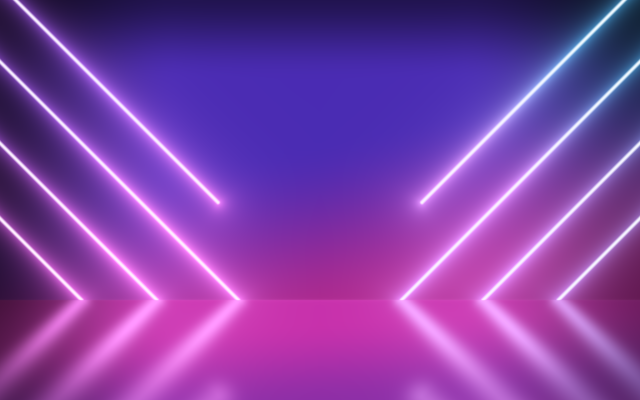
Write a Shadertoy shader that draws this background.

```glsl
// Neon stage: mirrored diagonal light tubes before an indigo-to-magenta wall,
// with soft reflections on a glossy floor. Tubes are segment distances turned
// into a core and halos; the floor folds space at the horizon and blurs them.

const float HORIZON = 0.25;
const int TUBE_COUNT = 4;

const vec3 INDIGO = vec3(0.29, 0.17, 0.70);
const vec3 MAGENTA = vec3(0.68, 0.16, 0.55);
const vec3 FLOOR_NEAR = vec3(0.55, 0.18, 0.65);
const vec3 FLOOR_FAR = vec3(0.78, 0.19, 0.67);
const vec3 PINK = vec3(1.0, 0.40, 0.98);
const vec3 VIOLET = vec3(0.66, 0.34, 0.96);
const vec3 LAVENDER = vec3(0.78, 0.46, 1.0);
const vec3 CYAN = vec3(0.28, 0.70, 0.94);

float segmentDistance(vec2 p, vec2 a, vec2 b) {
    vec2 ap = p - a, ab = b - a;
    return length(ap - ab * clamp(dot(ap, ab) / dot(ab, ab), 0.0, 1.0));
}

vec3 screenBlend(vec3 base, vec3 light) {
    return 1.0 - (1.0 - base) * (1.0 - clamp(light, 0.0, 1.0));
}

// Lower end of a tube; x is measured from the nearer side edge.
vec2 tubeFoot(int index) {
    float i = float(index);
    vec2 onFloor = vec2(0.204 + 0.188 * i + 0.008 * i * (i - 1.0), HORIZON);
    return index == TUBE_COUNT - 1 ? vec2(0.545, 0.494) : onFloor;
}

float tubeDistance(vec2 p, int index) {
    vec2 foot = tubeFoot(index);
    return segmentDistance(p, foot, foot + vec2(-1.2, 1.2));
}

// Pink to violet on the left, lavender to cyan on the right.
vec3 tubeTint(float edge, float height, float rightSide) {
    vec3 leftTint = mix(PINK, VIOLET, smoothstep(0.3, 0.8, height));
    float cool = 0.4 * smoothstep(0.4, 0.0, edge) + 0.75 * smoothstep(0.5, 0.95, height);
    vec3 rightTint = mix(LAVENDER, CYAN, min(cool, 1.0));
    return mix(leftTint, rightTint, rightSide);
}

// Darkening toward the side edges, deeper on the left and near the top.
float sideShade(float edge, float height, float rightSide) {
    float leftDark = mix(0.38, 0.12, smoothstep(0.1, 0.6, height));
    float rightDark = mix(0.55, 0.12, smoothstep(0.5, 1.0, height));
    return mix(mix(leftDark, rightDark, rightSide), 1.0, smoothstep(-0.05, 0.45, edge));
}

vec3 wallColor(vec2 p, float x) {
    float warmth = smoothstep(0.65, 0.2, p.y - 0.2 * x);
    float topShade = mix(1.0, 0.42, smoothstep(0.8, 1.03, p.y));
    return mix(INDIGO, MAGENTA, warmth) * topShade;
}

vec3 addTubes(vec3 color, vec2 p, vec3 tint, float pixel) {
    float halo = 0.0, core = 0.0;
    float dim = mix(0.62, 1.0, smoothstep(0.0, 0.35, p.x));
    for (int i = 0; i < TUBE_COUNT; i++) {
        float d = tubeDistance(p, i);
        halo += 0.75 * exp(-d / 0.017) + 0.42 * exp(-d / 0.06);
        core = max(core, 1.0 - smoothstep(0.003 - pixel, 0.005 + pixel, d));
    }
    color = screenBlend(color, tint * halo * dim);
    return mix(color, mix(tint, vec3(1.0), 0.9), core);
}

vec3 addReflections(vec3 color, vec2 p, vec3 tint) {
    float depth = HORIZON - p.y;
    vec2 folded = vec2(p.x, HORIZON + depth);
    float blur = 0.021 + 0.085 * depth;
    float fade = mix(0.95, 0.5, smoothstep(0.05, 0.25, depth));
    fade *= mix(0.65, 1.0, smoothstep(0.0, 0.35, p.x));
    float light = 0.0;
    for (int i = 0; i < TUBE_COUNT; i++) {
        float d = tubeDistance(folded, i);
        light += 0.85 * exp(-d * d / (blur * blur)) + 0.22 * exp(-d / 0.06);
    }
    return screenBlend(color, mix(tint, vec3(1.0), 0.14) * light * fade);
}

void mainImage(out vec4 fragColor, in vec2 fragCoord) {
    float pixel = 1.0 / iResolution.y;
    float halfWidth = 0.5 * iResolution.x * pixel;
    vec2 uv = fragCoord * pixel;
    float x = uv.x - halfWidth;
    vec2 p = vec2(halfWidth - abs(x), uv.y);
    float rightSide = smoothstep(-0.1, 0.1, x);
    float shade = sideShade(p.x, p.y, rightSide);

    // Wall with glowing tubes
    vec3 wallTint = tubeTint(p.x, p.y, rightSide);
    vec3 wall = addTubes(wallColor(p, x) * shade, p, wallTint, pixel);

    // Glossy floor with blurred reflections
    vec3 ground = mix(FLOOR_NEAR, FLOOR_FAR, smoothstep(-0.02, 0.2, p.y - 0.06 * x));
    vec3 floorTint = tubeTint(p.x, 2.0 * HORIZON - p.y, rightSide);
    ground = addReflections(ground * shade, p, floorTint);

    float onWall = smoothstep(HORIZON - pixel, HORIZON + pixel, p.y);
    vec3 color = mix(ground, wall, onWall);

    // Faint seam where wall meets floor
    color += 0.03 * shade * exp(-abs(p.y - HORIZON) / 0.003);
    fragColor = vec4(clamp(color, 0.0, 1.0), 1.0);
}
```
